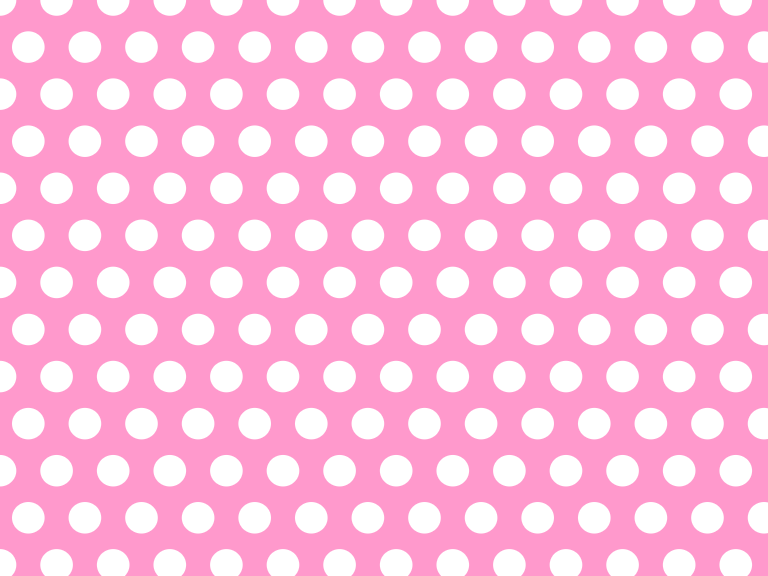
Give the GLSL for this pattern, as a Shadertoy shader.

```glsl
// Lengths are fractions of the canvas height
const vec2 DOT_SPACING = vec2(0.09826, 0.08172);
const vec2 DOT_RADII = vec2(0.0283, 0.02735);
const float ROW_SHIFT = 0.5;
const vec3 PINK = vec3(1.0, 0.6, 0.8);
const vec3 WHITE = vec3(1.0);

// Approximate signed distance to an axis-aligned ellipse
float ellipseDistance(vec2 p, vec2 radii) {
    return (length(p / radii) - 1.0) * min(radii.x, radii.y);
}

// Offset from the nearest dot centre in a staggered grid
vec2 staggeredCell(vec2 p) {
    vec2 grid = p / DOT_SPACING;
    float row = floor(grid.y + 0.5);
    grid.x -= ROW_SHIFT * mod(row, 2.0);
    return (fract(grid + 0.5) - 0.5) * DOT_SPACING;
}

void mainImage(out vec4 fragColor, in vec2 fragCoord) {
    // Anchor the grid at the top left corner
    float pixel = 1.0 / iResolution.y;
    vec2 p = vec2(fragCoord.x, iResolution.y - fragCoord.y) * pixel;

    // Dots with one pixel of edge smoothing
    float distanceToDot = ellipseDistance(staggeredCell(p), DOT_RADII);
    float dotMask = clamp(0.5 - distanceToDot / pixel, 0.0, 1.0);

    fragColor = vec4(mix(PINK, WHITE, dotMask), 1.0);
}
```
